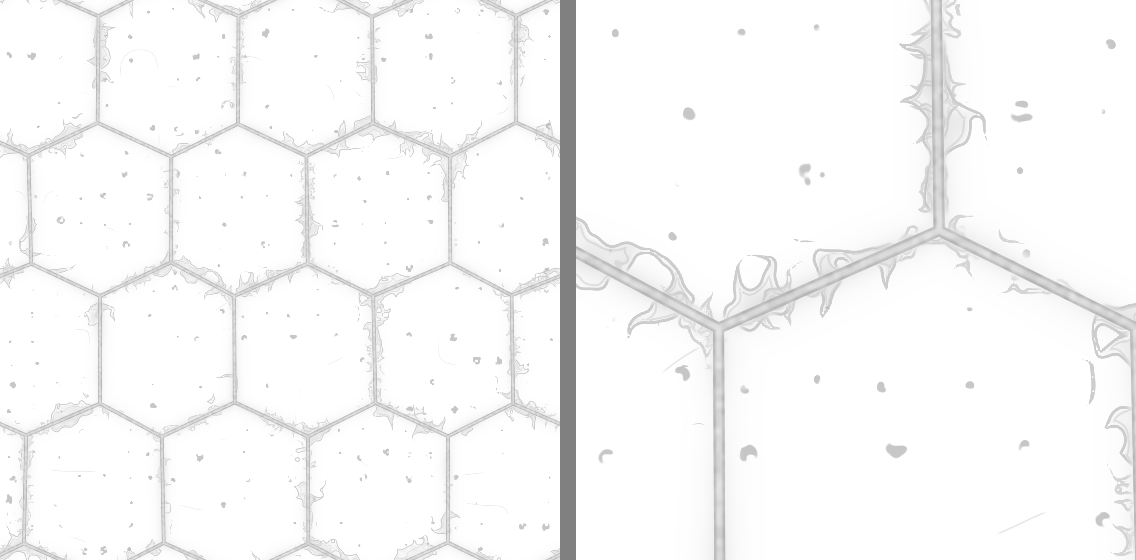
Left, the full canvas; right, a detail of the centre.
Reproduce this texture map procedurally as a Shadertoy shader.

```glsl
// Seamless white hexagonal tiles with thin grey joints, chipped rims and sparse pitting.

const float REPEATS = 4.0;        // tiles across and down
const float JOINT_HALF = 0.0135;  // half joint width, in tile widths
const float JOINT_TOP = 0.115;    // upper end of an upright joint within its row
const float JOINT_BOTTOM = 0.88;  // lower end of an upright joint

float hash(vec2 p) {
    vec3 h = fract(p.xyx * 0.1031);
    h += dot(h, h.yzx + 33.33);
    return fract((h.x + h.y) * h.z);
}

// Value noise that wraps with the whole sheet; scale is cells per tile.
float noise(vec2 p, float scale, float seed) {
    p *= scale;
    vec2 cell = floor(p), f = fract(p);
    float period = REPEATS * scale;
    f = f * f * (3.0 - 2.0 * f);
    vec2 a = mod(cell, period) + seed;
    vec2 b = mod(cell + 1.0, period) + seed;
    return mix(mix(hash(a), hash(vec2(b.x, a.y)), f.x),
               mix(hash(vec2(a.x, b.y)), hash(b), f.x), f.y);
}

float segmentDistance(vec2 p, vec2 a, vec2 b) {
    vec2 ap = p - a, ab = b - a;
    return length(ap - ab * clamp(dot(ap, ab) / dot(ab, ab), 0.0, 1.0));
}

// One end of an upright joint: both ends share a drift, each has its own offset.
vec2 corner(vec2 id, float height, float seed) {
    vec2 key = mod(id, REPEATS);
    float stagger = mod(id.y, 2.0) < 0.5 ? 0.69 : 0.19;
    float drift = (hash(key + 11.0) - 0.5) * 0.055;
    float own = (hash(key + seed) - 0.5) * 0.025;
    float lift = (hash(key + seed + 5.0) - 0.5) * 0.012;
    return id + vec2(stagger + drift + own, height + lift);
}

vec2 upperCorner(vec2 id) { return corner(id, JOINT_TOP, 23.0); }
vec2 lowerCorner(vec2 id) { return corner(id, JOINT_BOTTOM, 41.0); }

// Distance to the nearest joint centre line.
float jointDistance(vec2 p) {
    float d = 1.0;
    for (int row = 0; row <= 1; row++)
    for (int col = -1; col <= 1; col++) {
        vec2 id = floor(p) + vec2(col, row);
        vec2 top = upperCorner(id);
        vec2 left = id - vec2(mod(id.y, 2.0), 1.0);
        d = min(d, segmentDistance(p, top, lowerCorner(id)));
        d = min(d, segmentDistance(p, top, lowerCorner(left)));
        d = min(d, segmentDistance(p, top, lowerCorner(left + vec2(1.0, 0.0))));
    }
    return d;
}

// Thorn-like chip depth: sharp noise ridges limited to scattered patches.
float chipDepth(vec2 p, float scale, float reach, float seed) {
    float n = noise(p, scale, seed) + 0.22 * (noise(p, scale * 3.0, seed + 7.0) - 0.5);
    float ridge = max(1.0 - abs(2.0 * n - 1.0), 0.0);
    float patchMask = smoothstep(0.38, 0.68, noise(p, 4.0, seed + 13.0));
    return reach * ridge * ridge * ridge * patchMask;
}

// Even-width line along the zero contour of a field.
float contour(float field, float width, float px) {
    float slope = length(vec2(dFdx(field), dFdy(field))) / px;
    return 1.0 - smoothstep(width - 0.5 * px, width + 0.5 * px, abs(field) / max(slope, 0.6));
}

float chipLines(float d, float depth, float px) {
    float present = smoothstep(0.012, 0.03, depth);
    float rim = contour(d - depth, 0.0035, px);
    float crease = contour(d - 0.55 * depth, 0.0025, px);
    return present * max(rim, 0.5 * crease);
}

// Small ragged pits gathered in random clusters.
float pits(vec2 p, float scale, float px) {
    vec2 cell = mod(floor(p * scale), REPEATS * scale);
    vec2 centre = 0.35 + 0.3 * vec2(hash(cell + 3.0), hash(cell + 61.0));
    float size = mix(0.08, 0.34, pow(hash(cell + 17.0), 2.0));
    float falloff = 1.0 - smoothstep(0.3 * size, size, length(fract(p * scale) - centre));
    float grain = noise(p, 52.0, 29.0) * falloff;
    float soft = 0.08 + 6.0 * px;
    return step(hash(cell + 83.0), 0.52) * smoothstep(0.46 - soft, 0.46 + soft, grain);
}

void mainImage(out vec4 fragColor, in vec2 fragCoord) {
    vec2 p = fragCoord / iResolution.xy * REPEATS;
    p.y = REPEATS - p.y;
    float px = REPEATS / iResolution.y;
    float d = jointDistance(p);
    float shade = 1.0;

    // Soft grime beside the joints
    shade -= 0.085 * exp(-d / 0.028) * (0.5 + noise(p, 6.0, 71.0));

    // Pits and rare hairline scratches on the tile faces
    float face = smoothstep(0.02, 0.06, d);
    shade = mix(shade, 0.74, 0.85 * face * pits(p, 6.0, px));
    float scratch = contour(noise(p, 4.0, 97.0) - 0.5, 0.002, px);
    shade -= 0.09 * scratch * face * smoothstep(0.78, 0.86, noise(p, 5.0, 53.0));

    // Large and small chips along the rims
    float large = chipDepth(p, 8.0, 0.115, 31.0);
    float small = chipDepth(p, 16.0, 0.055, 47.0);
    float chipped = smoothstep(0.0, 0.03, max(large, small) - d);
    shade -= 0.045 * chipped * (0.4 + noise(p, 24.0, 59.0));
    float outline = max(chipLines(d, large, px), 0.8 * chipLines(d, small, px));
    shade = mix(shade, 0.74, 0.75 * outline);

    // Grainy joint with darker borders
    float border = smoothstep(0.003, 0.011, d);
    float joint = mix(0.85, 0.74, border) + 0.09 * (noise(p, 64.0, 19.0) - 0.5);
    float cover = 1.0 - smoothstep(JOINT_HALF - 0.5 * px, JOINT_HALF + 0.5 * px, d);
    shade = mix(shade, joint, cover);

    fragColor = vec4(vec3(clamp(shade, 0.0, 1.0)), 1.0);
}
```
